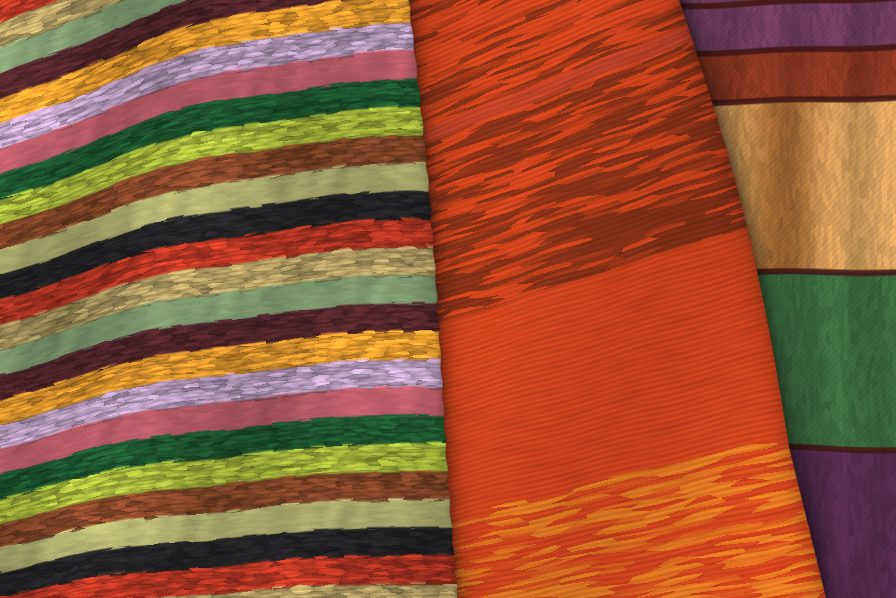
This texture is drawn by a Shadertoy shader. Its source:

```glsl
// Three overlapping woven cloths: a striped chenille, an orange streaked weave, and a banded satin.

const float TAU = 6.2831853;

vec2 hash2(vec2 p) {
    vec3 q = fract(p.xyx * vec3(0.1031, 0.1030, 0.0973));
    q += dot(q, q.yzx + 33.33);
    return fract((q.xx + q.yz) * q.zy);
}

// Cellular noise: x = distance to the nearest point, y = random value of its cell
vec2 cells(vec2 p) {
    vec2 base = floor(p), best = vec2(9.0, 0.0);
    for (int j = -1; j <= 1; j++)
    for (int i = -1; i <= 1; i++) {
        vec2 cell = base + vec2(i, j);
        vec2 jitter = hash2(cell + 200.0);
        float d = length(cell + jitter - p);
        if (d < best.x) best = vec2(d, hash2(cell + 371.0).x);
    }
    return best;
}

float thread(float t, float count) { return sin(t * count * TAU); }

float gauss(float x, float width) { return exp(-x * x / (width * width)); }

float band(float t, float a, float b, float soft) {
    return smoothstep(a - soft, a + soft, t) - smoothstep(b - soft, b + soft, t);
}

vec3 stripeColor(int i) {
    vec3 dye[12] = vec3[12](
        vec3(0.83, 0.56, 0.17), vec3(0.69, 0.58, 0.71), vec3(0.69, 0.34, 0.38),
        vec3(0.11, 0.32, 0.17), vec3(0.61, 0.67, 0.22), vec3(0.49, 0.26, 0.15),
        vec3(0.66, 0.66, 0.42), vec3(0.13, 0.13, 0.14), vec3(0.67, 0.20, 0.13),
        vec3(0.65, 0.57, 0.36), vec3(0.48, 0.58, 0.42), vec3(0.30, 0.14, 0.16));
    return dye[(i + 24) % 12];
}

// Left cloth: twelve dyes repeating, fanning out from the left and sagging in folds
vec3 stripedCloth(float x, float down) {
    float t = clamp(x / 0.73, 0.0, 1.05);
    float sag = 1.0 - (1.0 - t) * (1.0 - t);
    float fold = sin(x * 17.0 + down * 3.0 - 1.2) * (1.0 - t) * (1.0 - 0.5 * down);
    float k = (down - 0.172 + 0.179 * sag - 0.009 * fold) / (0.0412 + 0.0057 * sag);
    vec2 slub = cells(vec2(x * 42.0, k * 8.0));
    k += (slub.y - 0.5) * 0.10;
    float soft = 0.1;
    int i = int(floor(k));
    float inside = fract(k);
    vec3 col = mix(stripeColor(i), stripeColor(i + 1), smoothstep(1.0 - soft, 1.0, inside));

    // Every fourth stripe is smooth satin, the rest are fuzzy chenille
    float satin = (i + 24) % 4 == 2 ? 1.0 : 0.0;
    float fuzz = (slub.y - 0.5) * 0.42 - (slub.x - 0.4) * 0.28;
    float sheen = 0.07 * sin(x * 61.0 + 2.0 * sin(x * 23.0 + k)) * sin(x * 37.0 + float(i));
    col *= 1.0 + mix(fuzz, sheen + fuzz * 0.2, satin);
    col *= 1.0 + 0.05 * thread(k, 7.0) * (1.0 - satin);
    float light = 1.0 + 0.09 * sin(x * 17.0 + down * 5.0 + 0.4) * (1.0 - 0.6 * t);
    return col * light * (1.0 - 0.05 * sin(x * 8.0 - down * 11.0));
}

// Middle cloth: slanted bands, dark streaks above, plain in between, yellow streaks below
vec3 streakedCloth(float x, float down) {
    float across = x - 0.75;
    float c = (down + 0.44 * across) / (1.0 + 0.235 * across);
    c += 0.0015 * sin(x * 31.0 + c * 9.0);
    vec2 streak = cells(vec2(x * 15.0 + 3.0 * c, c * 150.0));
    float edge = (streak.y - 0.5) * 0.004;
    float soft = 0.002;
    vec3 col = vec3(0.80, 0.26, 0.11);

    float upper = 1.0 - smoothstep(0.537 - soft, 0.537 + soft, c + edge);
    float density = mix(0.30, 0.62, smoothstep(0.0, 0.5, c));
    float dark = smoothstep(1.0 - density - 0.2, 1.0 - density + 0.2, streak.y);
    col = mix(col, vec3(0.40, 0.16, 0.08), 0.72 * dark * upper);
    col = mix(col, vec3(0.72, 0.25, 0.16), 0.85 * band(c, 0.200, 0.226, soft));

    float lower = smoothstep(0.865 - soft, 0.865 + soft, c + edge);
    col = mix(col, vec3(0.89, 0.50, 0.14), 0.85 * lower * smoothstep(0.35, 0.75, streak.y));
    col *= 1.0 + 0.06 * thread(c, 120.0) - 0.10 * (streak.x - 0.4);
    return col * (1.0 + 0.05 * sin(across * 9.0 + down * 3.0));
}

// Right cloth: satin bands parted by dark narrow lines, with upright folds
vec3 bandedCloth(float x, float down) {
    float top[5] = float[5](0.002, 0.083, 0.167, 0.455, 0.749);
    vec3 dye[5] = vec3[5](vec3(0.42, 0.23, 0.35), vec3(0.53, 0.21, 0.13),
        vec3(0.83, 0.62, 0.36), vec3(0.23, 0.41, 0.24), vec3(0.34, 0.17, 0.31));
    float d = down + 0.04 * (x - 1.35) * (1.0 - 2.2 * down) + 0.0015 * sin(x * 25.0);
    float soft = 0.002, seam = 0.0;
    vec3 col = dye[0];
    for (int i = 0; i < 5; i++) {
        col = mix(col, dye[i], smoothstep(-soft, soft, d - top[i]));
        seam = max(seam, band(d, top[i] - 0.005, top[i] + 0.005, soft));
    }
    float shade = 1.0 + 0.07 * sin(x * 55.0 + sin(down * 6.0)) - 0.07 * gauss(x - 1.43, 0.012);
    float goldBand = band(d, 0.167, 0.455, soft);
    col = mix(col, vec3(0.55, 0.32, 0.14), 0.75 * goldBand * gauss(x - 1.31, 0.06));
    vec2 weave = cells(vec2(x * 160.0, down * 45.0));
    col *= shade * (1.0 + 0.14 * (weave.y - 0.5)) * (1.0 + 0.03 * thread(x + down, 90.0));
    return mix(col, vec3(0.26, 0.09, 0.08), 0.9 * seam);
}

void mainImage(out vec4 fragColor, in vec2 fragCoord) {
    vec2 p = fragCoord / iResolution.y;
    float x = p.x * 1.5 * iResolution.y / iResolution.x;
    float down = 1.0 - p.y;
    float aa = 1.0 / iResolution.y;

    // Signed distances past the right hems of the two upper cloths
    float pastLeft = x - (0.684 + 0.088 * down + 0.006 * sin(down * 5.0) + 0.001 * sin(down * 130.0));
    float pastMiddle = x - (1.137 + 0.246 * down + 0.02 * sin(min(down / 0.75, 1.0) * 0.5 * TAU));

    // Stack from back to front, each hem dropping a soft shadow
    vec3 col = bandedCloth(x, down) * (1.0 - 0.5 * exp(-max(pastMiddle, 0.0) / 0.022));
    vec3 middle = streakedCloth(x, down) * (1.0 - 0.45 * exp(-max(pastLeft, 0.0) / 0.016));
    middle *= 1.0 - 0.22 * exp(min(pastMiddle, 0.0) / 0.018);
    col = mix(middle, col, smoothstep(-aa, aa, pastMiddle));
    vec3 left = stripedCloth(x, down) * (1.0 - 0.18 * exp(min(pastLeft, 0.0) / 0.008));
    col = mix(left, col, smoothstep(-aa, aa, pastLeft));
    fragColor = vec4(clamp(col, 0.0, 1.0), 1.0);
}
```
